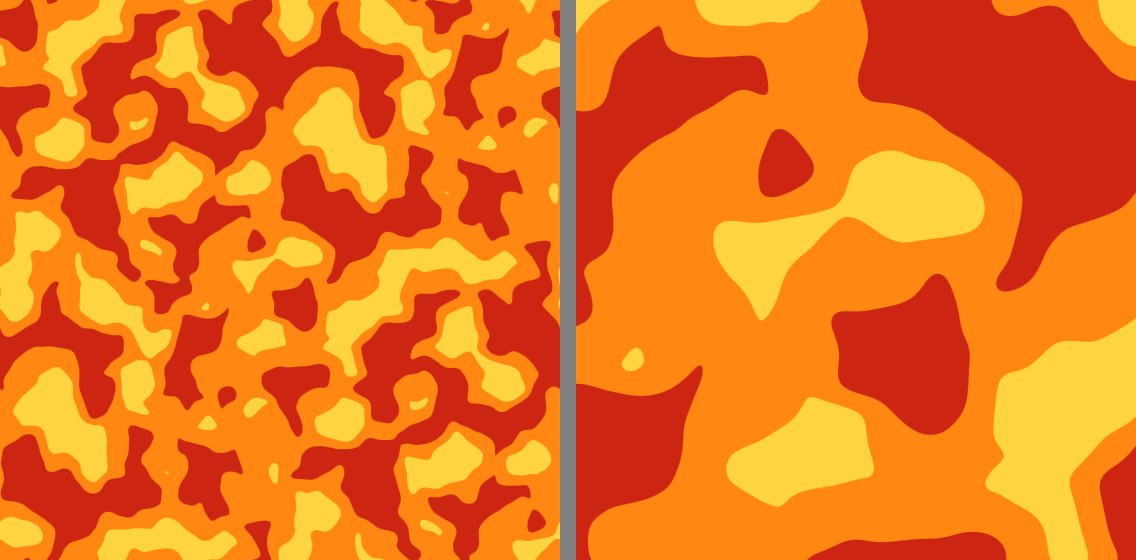
Left, the full canvas; right, a detail of the centre.
Reproduce this pattern procedurally as a Shadertoy shader.

```glsl
// Seamless three-tone camouflage of smooth lava blobs on a diagonal square repeat.

const vec3 RED    = vec3(0.80, 0.15, 0.07);
const vec3 ORANGE = vec3(1.00, 0.53, 0.07);
const vec3 YELLOW = vec3(1.00, 0.83, 0.26);

const float BLOB_CELLS   = 7.0;    // whole lattice cells along one diagonal repeat
const float DETAIL_CELLS = 14.0;
const float WOBBLE_CELLS = 14.0;
const float DETAIL_GAIN  = 0.25;   // strength of the second octave
const float WOBBLE_SIZE  = 0.036;  // edge displacement in units of the repeat
const float RED_LEVEL    = -0.100; // below: red
const float YELLOW_LEVEL = 0.197;  // above: yellow
const float TAU = 6.2831853;

// Integer hash to the range 0..1
float hash(vec2 cell, float seed) {
    uvec2 c = uvec2(cell);
    uint h = c.x * 73856093u ^ c.y * 19349663u ^ uint(seed) * 83492791u;
    h = (h ^ (h >> 16)) * 0x7feb352du;
    h = (h ^ (h >> 15)) * 0x846ca68bu;
    h ^= h >> 16;
    return float(h >> 8) / 16777216.0;
}

// Unit gradient of a lattice corner, wrapped to the repeat
vec2 gradient(vec2 cell, float cells, float seed) {
    vec2 wrapped = floor(mod(cell + 0.5, cells));
    float angle = TAU * hash(wrapped, seed);
    return vec2(cos(angle), sin(angle));
}

// Gradient noise that repeats over the unit square
float noise(vec2 q, float cells, float seed) {
    vec2 p = q * cells;
    vec2 i = floor(p);
    vec2 f = p - i;
    vec2 s = f * f * f * (f * (f * 6.0 - 15.0) + 10.0);
    vec2 e = vec2(1.0, 0.0);
    float a = dot(gradient(i, cells, seed), f);
    float b = dot(gradient(i + e.xy, cells, seed), f - e.xy);
    float c = dot(gradient(i + e.yx, cells, seed), f - e.yx);
    float d = dot(gradient(i + e.xx, cells, seed), f - e.xx);
    return mix(mix(a, b, s.x), mix(c, d, s.x), s.y);
}

// Height field whose contours bound the colours
float heat(vec2 q) {
    vec2 wobble = vec2(noise(q, WOBBLE_CELLS, 3.0), noise(q, WOBBLE_CELLS, 4.0));
    q += WOBBLE_SIZE * wobble;
    return noise(q, BLOB_CELLS, 1.0) + DETAIL_GAIN * noise(q, DETAIL_CELLS, 2.0);
}

void mainImage(out vec4 fragColor, in vec2 fragCoord) {
    // Diagonal axes: each canvas period is a whole number of repeats
    vec2 uv = fragCoord / iResolution.xy;
    float h = heat(vec2(uv.x + uv.y, uv.y - uv.x));
    float soft = max(fwidth(h), 1e-5);

    // Stack the flat tones with edges about one pixel soft
    vec3 color = mix(RED, ORANGE, clamp((h - RED_LEVEL) / soft + 0.5, 0.0, 1.0));
    color = mix(color, YELLOW, clamp((h - YELLOW_LEVEL) / soft + 0.5, 0.0, 1.0));
    fragColor = vec4(color, 1.0);
}
```
